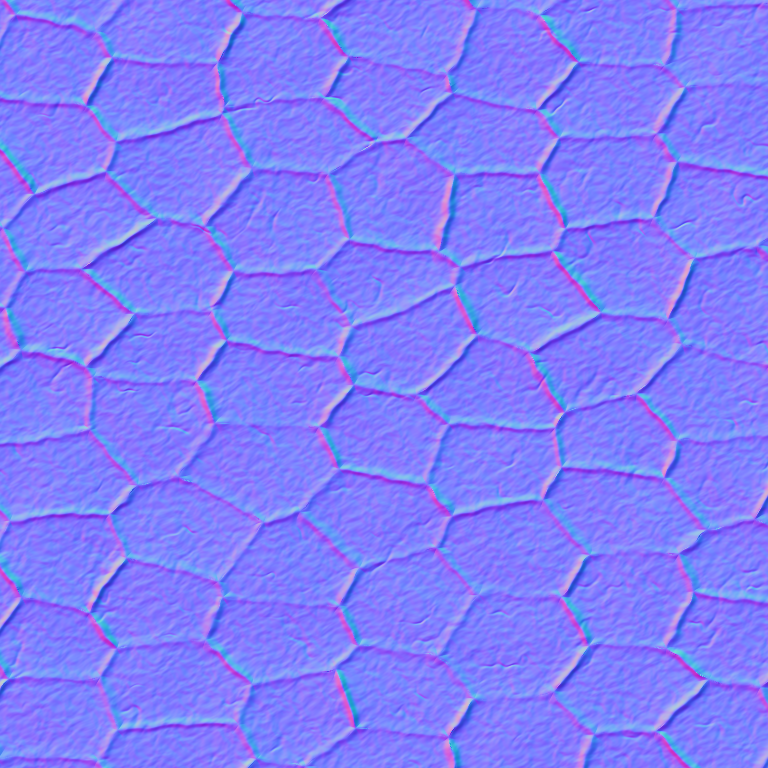
Reproduce this texture map procedurally as a three.js fragment shader.

```glsl
// Tangent-space normal map of scaly hide: irregular hexagonal cells parted by
// crisp grooves, over a fine pebbled grain with short creases. A height field
// is built first, then its slopes are encoded as colour (green points down).
#define CELL_COUNT vec2(6.8, 9.2)
#define CELL_JITTER 0.5
#define GROOVE_WIDTH 0.0054
#define GROOVE_DEPTH 0.0082
#define SHOULDER 0.15
#define BANK_SKEW 0.25
#define GRAIN_SCALE vec2(76.0, 104.0)
#define GRAIN_HEIGHT 0.0012
#define GRAIN_ANGLE 0.5
#define CREASE_HEIGHT 0.0013
#define SWELL_HEIGHT 0.004
#define SLOPE_STEP 0.0008

varying vec2 vUv;

vec2 hash2(vec2 p) {
  vec3 q = fract(vec3(p.xyx) * vec3(0.1031, 0.1030, 0.0973));
  q += dot(q, q.yzx + 33.33);
  return fract((q.xx + q.yz) * q.zy);
}

// Unit gradient at a lattice point, dotted with the offset from it
float corner(vec2 cell, vec2 offset) {
  float angle = 6.2832 * hash2(cell + 71.0).x;
  return dot(vec2(cos(angle), sin(angle)), offset);
}

float gradientNoise(vec2 p) {
  vec2 i = floor(p), f = p - i;
  vec2 u = f * f * f * (f * (f * 6.0 - 15.0) + 10.0);
  vec2 e = vec2(1.0, 0.0);
  return mix(mix(corner(i, f), corner(i + e.xy, f - e.xy), u.x),
             mix(corner(i + e.yx, f - e.yx), corner(i + e.xx, f - e.xx), u.x), u.y);
}

// Jittered cell centre; every other column is raised by half a cell
vec2 cellCentre(vec2 id) {
  return id + 0.5 + CELL_JITTER * (hash2(id + 19.0) - 0.5)
       + vec2(0.0, 0.5 * mod(id.x, 2.0));
}

// Groove profile, 0 inside the cells to 1 along the strongest borders
float grooves(vec2 p) {
  vec2 q = p * CELL_COUNT, base = floor(q);
  vec2 nearId = base, nearOffset = vec2(0.0);
  float nearest = 100.0;
  for (int y = -2; y <= 2; y++)
    for (int x = -2; x <= 2; x++) {
      vec2 id = base + vec2(float(x), float(y));
      vec2 offset = cellCentre(id) - q;
      float d = dot(offset, offset);
      if (d < nearest) { nearest = d; nearId = id; nearOffset = offset; }
    }

  // Distances to the two closest borders; strength and bank width of the first
  float first = 1.0, second = 1.0, strength = 0.0, bank = 1.0;
  for (int y = -2; y <= 2; y++)
    for (int x = -2; x <= 2; x++) {
      vec2 id = nearId + vec2(float(x), float(y));
      vec2 offset = cellCentre(id) - q;
      vec2 across = offset - nearOffset;
      if (dot(across, across) > 0.0001) {
        // Brought back from cell units to canvas units
        vec2 normal = across * CELL_COUNT;
        float d = dot(0.5 * (offset + nearOffset), across) / length(normal);
        normal = normalize(normal);
        if (d < first) {
          second = first;
          first = d;
          strength = mix(0.35, 1.15, hash2(id + nearId + 5.0).x) * mix(0.4, 1.0, abs(normal.x));
          bank = 1.0 - BANK_SKEW * normal.y;
        } else second = min(second, d);
      }
    }

  // Borders meet with one common profile, so junctions stay smooth
  float apart = smoothstep(0.0, 0.014, second - first);
  strength = mix(0.5, strength, apart);
  float t = first / (GROOVE_WIDTH * mix(1.0, bank, apart));
  return strength * mix(exp(-t * t), exp(-0.13 * t * t), SHOULDER);
}

float grain(vec2 p) {
  float c = cos(GRAIN_ANGLE), s = sin(GRAIN_ANGLE);
  vec2 q = vec2(c * p.x + s * p.y, c * p.y - s * p.x) * GRAIN_SCALE;
  q += 0.45 * vec2(gradientNoise(p * 37.0), gradientNoise(p * 37.0 + 29.0));
  return gradientNoise(q) + 0.3 * gradientNoise(q * 1.83 + 17.0);
}

// Short raised lines that come and go, leaning up to the right
float creases(vec2 p) {
  vec2 q = vec2(0.8 * p.x + 0.6 * p.y, 0.8 * p.y - 0.6 * p.x) * vec2(17.0, 26.0);
  float line = gradientNoise(q + 0.25 * gradientNoise(p * 55.0) + 40.0) / 0.09;
  float mask = smoothstep(0.05, 0.4, gradientNoise(p * 19.0 + 90.0));
  return exp(-line * line) * mask;
}

float height(vec2 p) {
  // Bend borders broadly, then roughen them
  vec2 bend = vec2(gradientNoise(p * 7.0 + 3.0), gradientNoise(p * 7.0 + 53.0));
  vec2 rough = vec2(gradientNoise(p * 48.0 + 11.0), gradientNoise(p * 48.0 + 67.0));
  vec2 bent = p + 0.015 * bend + 0.0038 * rough;
  return GRAIN_HEIGHT * grain(p) + CREASE_HEIGHT * creases(p)
       + SWELL_HEIGHT * gradientNoise(p * 10.0 + 7.0) - GROOVE_DEPTH * grooves(bent);
}

void main() {
  vec2 e = vec2(SLOPE_STEP, 0.0);
  vec2 slope = vec2(height(vUv + e.xy) - height(vUv - e.xy),
                    height(vUv + e.yx) - height(vUv - e.yx)) / (2.0 * SLOPE_STEP);
  vec3 normal = normalize(vec3(-slope.x + 0.015, slope.y - 0.015, 1.0));
  gl_FragColor = vec4(0.5 + 0.5 * normal, 1.0);
}
```
